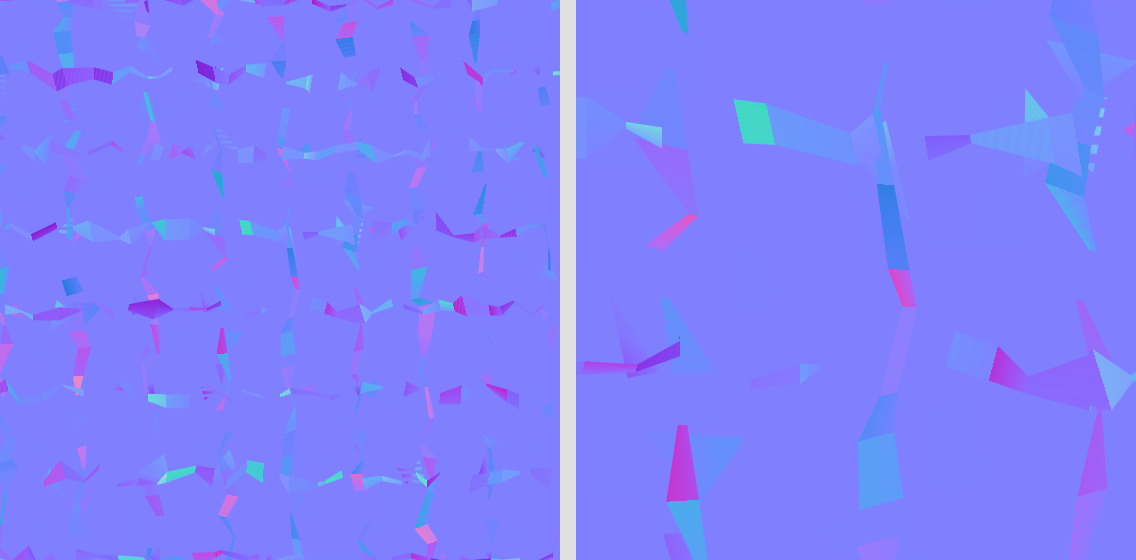
Left, the full canvas; right, a detail of the centre.
Give the GLSL for this texture map, as a WebGL 2 fragment shader.

```glsl
#version 300 es
precision highp float;
// Tangent-space normal map of a worn block wall: flat faces, faceted broken seams, loose chips.

#define FACETS 4.0       // facets per block side
#define WANDER 0.24      // sideways drift of a seam, in blocks
#define SEAM_MIN 0.012   // half width of a seam, in blocks
#define SEAM_VAR 0.125
#define FLAT_SHARE 0.27  // share of seam facets worn flat
#define TILT_MIN 0.13
#define TILT_VAR 0.75
#define CHIP_SHARE 0.55
#define CHIP_SIZE 0.17
#define RIDGES 18.0      // fine ridges per block
#define BARE_COLUMN 7.3  // seams are mostly worn away beyond this column

uniform vec2 u_resolution;
out vec4 outColor;

const float TAU = 6.28319;

float hash(vec2 p) {
  return fract(sin(dot(p, vec2(127.1, 311.7))) * 43758.5);
}

float noise(vec2 p) {
  vec2 i = floor(p), f = fract(p);
  f = f * f * (3.0 - 2.0 * f);
  return mix(mix(hash(i), hash(i + vec2(1, 0)), f.x),
             mix(hash(i + vec2(0, 1)), hash(i + vec2(1, 1)), f.x), f.y);
}

// Canvas to block space: columns narrow to the right, rows grow downward from the top.
vec2 blockSpace(vec2 p) {
  float x = p.x - 0.026 * (0.5 - p.y);
  float y = 1.0 - p.y;
  return vec2((0.137 - sqrt(0.01877 - 0.0076 * x)) / 0.0038,
              (sqrt(0.01742 + 0.0064 * y) - 0.132) / 0.0032);
}

// Position along the seam of knot k.
float knotPlace(vec2 id) {
  return id.y + 0.76 * (hash(id + 3.3) - 0.5);
}

// Centre offset and half width of a seam at a knot.
vec2 knotShape(vec2 id) {
  float h = hash(id + 17.7);
  return vec2(WANDER * (hash(id + 8.1) - 0.5), SEAM_MIN + SEAM_VAR * h * h);
}

// Slope direction: cyan side for positive sign, magenta side for negative.
vec2 slope(float angle, float side) {
  return side * vec2(-cos(angle), sin(angle));
}

// One family of seams; returns tilt in xy and coverage in z.
vec3 seam(float across, float along, float upright, float pixel) {
  float line = floor(across + 0.5);
  float a = across - line;
  float row = line + 40.0 * upright;
  float s = along * FACETS + a * 3.0 * (hash(vec2(row, floor(along))) - 0.5);

  // Locate the facet between two unevenly spaced knots.
  vec2 id = vec2(row, floor(s + 0.5));
  if (s < knotPlace(id)) id.y -= 1.0;
  vec2 next = id + vec2(0, 1);
  float start = knotPlace(id);
  float f = (s - start) / (knotPlace(next) - start);
  vec2 shape = mix(knotShape(id), knotShape(next), f);
  float cover = smoothstep(-pixel, pixel, shape.y - abs(a - shape.x));

  // Leave some facets flat, most of them in the bare column.
  float column = mix(id.y / FACETS, line, upright);
  float bare = step(BARE_COLUMN, column);
  cover *= step(FLAT_SHARE + 0.5 * bare, hash(id + 29.3));

  // Shade the facet with a fade across or along it, and faint ridges.
  float t = clamp((a - shape.x) / (2.0 * shape.y) + 0.5, 0.0, 1.0);
  float h = hash(id + 41.9);
  float tilt = TILT_MIN + TILT_VAR * h * h;
  float fade = hash(id + 5.5) < 0.5 ? t : f;
  tilt *= mix(1.0, 0.25 + 0.75 * hash(id + 53.1), fade);
  float ridged = step(0.65, hash(id + 61.7));
  tilt *= 1.0 - 0.22 * ridged * (0.5 + 0.5 * sin(TAU * RIDGES * (along + 0.2 * a)));
  float side = hash(vec2(row, floor(id.y / 2.0)) + 71.3) < 0.5 ? -1.0 : 1.0;
  float angle = mix(0.65, -0.1, upright) + hash(id + 83.9);
  return vec3(tilt * slope(angle, side), cover);
}

// Triangular chip, anchored near a seam of its block.
vec3 chip(vec2 q, vec2 block, float seed, float pixel) {
  vec2 id = block + 13.7 * seed;
  float r1 = hash(id + 1.9), r2 = hash(id + 2.7), r3 = hash(id + 4.3);
  vec2 centre = vec2(r1, 0.16 * (r2 - 0.5));
  if (r3 < 0.5) centre = centre.yx;
  float corner = step(block.x + block.y, 1.5);
  float size = CHIP_SIZE * (0.4 + r2) * (1.0 + 0.8 * corner);
  vec2 d = q - block - centre;

  // Intersect three half planes turned around the centre.
  float inside = 1.0;
  for (int k = 0; k < 3; k++) {
    float turn = TAU * (r1 + (float(k) + 0.35 * hash(id + float(k))) / 3.0);
    float reach = size * (0.25 + 0.4 * hash(id + 9.0 + float(k)));
    inside = min(inside, reach - dot(d, vec2(cos(turn), sin(turn))));
  }
  float cover = smoothstep(-pixel, pixel, inside);
  cover *= step(hash(id + 6.1), CHIP_SHARE + 0.35 * corner);

  // A few chips are cut into thin teeth.
  float teeth = smoothstep(-0.3, 0.3, sin(TAU * 13.0 * d.y));
  cover *= mix(1.0, teeth, step(0.86, hash(id + 7.9)));
  float fade = clamp(0.5 + dot(d, vec2(cos(TAU * r2), sin(TAU * r2))) / size, 0.0, 1.0);
  float tilt = mix(0.06, 0.2 + 0.45 * r3 * r3, fade);
  tilt *= 1.0 - 0.08 * sin(45.0 * atan(d.y + size, d.x));
  return vec3(tilt * slope(1.5 * r1, r2 < 0.5 ? -1.0 : 1.0), cover);
}

void main() {
  vec2 p = gl_FragCoord.xy / u_resolution;
  vec2 q = blockSpace(p);
  float pixel = 5.0 / u_resolution.y;

  // Almost flat faces.
  vec2 tilt = 0.012 * (vec2(noise(q * 3.0), noise(q * 3.0 + 31.0)) - 0.5);

  // Chips lie below the seams.
  for (int y = -1; y <= 1; y++)
    for (int x = -1; x <= 1; x++)
      for (int n = 0; n < 2; n++) {
        vec3 c = chip(q, floor(q) + vec2(x, y), float(n), pixel);
        tilt = mix(tilt, c.xy, c.z);
      }

  vec3 upright = seam(q.x, q.y, 1.0, pixel);
  tilt = mix(tilt, upright.xy, upright.z);
  vec3 level = seam(q.y, q.x, 0.0, pixel);
  tilt = mix(tilt, level.xy, level.z);

  // Encode the unit normal as a colour.
  vec3 normal = vec3(tilt, sqrt(max(0.0, 1.0 - dot(tilt, tilt))));
  outColor = vec4(0.5 + 0.5 * normal, 1.0);
}
```
